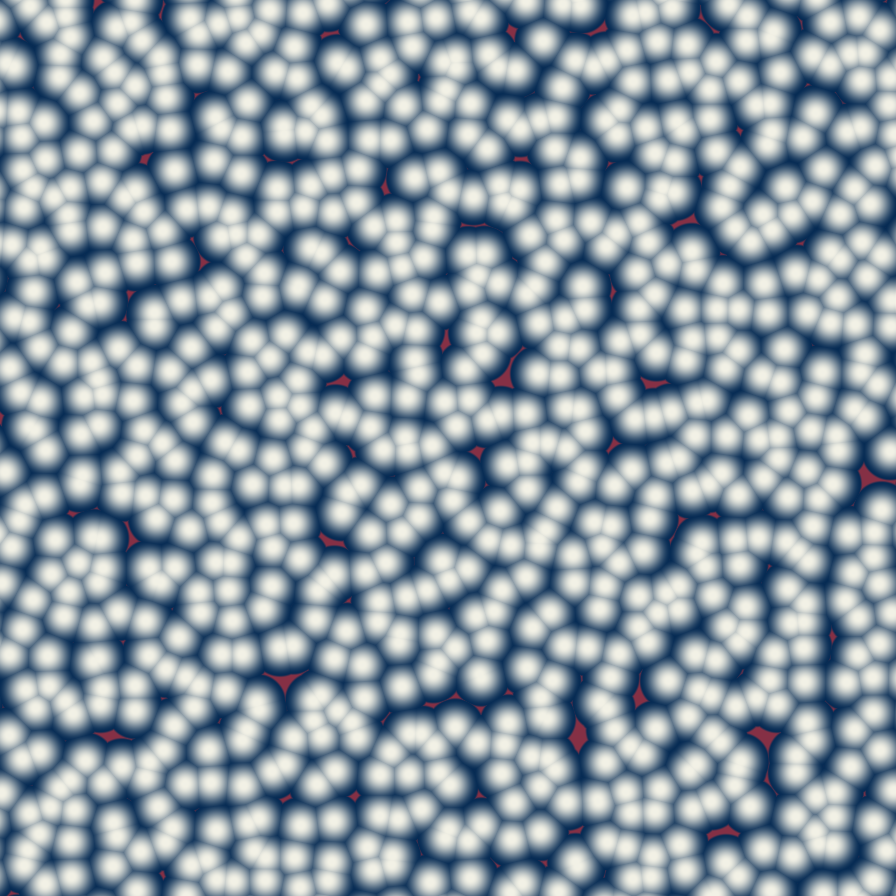
Write a three.js fragment shader that draws this pattern.

```glsl
varying vec2 vUv;

#define CELLS 28.0         // grains across the canvas
#define JITTER 1.0         // 0 = regular grid, 1 = fully scattered
#define CORE_RADIUS 0.07   // distances below are in cell widths
#define GRAIN_RADIUS 0.88
#define GAP_START 0.85
#define GAP_END 0.94
#define CREAM vec3(0.950, 0.945, 0.900)
#define NAVY vec3(0.020, 0.165, 0.325)
#define WINE vec3(0.520, 0.190, 0.270)

// Two independent random values per grid cell
vec2 hash2(vec2 cell) {
  vec3 p = fract(cell.xyx * vec3(0.1031, 0.1030, 0.0973));
  p += dot(p, p.yzx + 33.33);
  return fract((p.xx + p.yz) * p.zy);
}

// Distance to the nearest scattered grain centre
float nearestGrain(vec2 p) {
  vec2 cell = floor(p);
  vec2 local = fract(p);
  float nearestSq = 8.0;
  for (int y = -1; y <= 1; y++) {
    for (int x = -1; x <= 1; x++) {
      vec2 offset = vec2(float(x), float(y));
      vec2 centre = offset + 0.5 + JITTER * (hash2(cell + offset + 17.0) - 0.5);
      vec2 d = centre - local;
      nearestSq = min(nearestSq, dot(d, d));
    }
  }
  return sqrt(nearestSq);
}

void main() {
  float dist = nearestGrain(vUv * CELLS);

  // Soft pale grains sinking into dark seams
  vec3 color = mix(CREAM, NAVY, smoothstep(CORE_RADIUS, GRAIN_RADIUS, dist));

  // Widest gaps open onto the wine-coloured ground
  color = mix(color, WINE, smoothstep(GAP_START, GAP_END, dist));

  gl_FragColor = vec4(color, 1.0);
}
```
